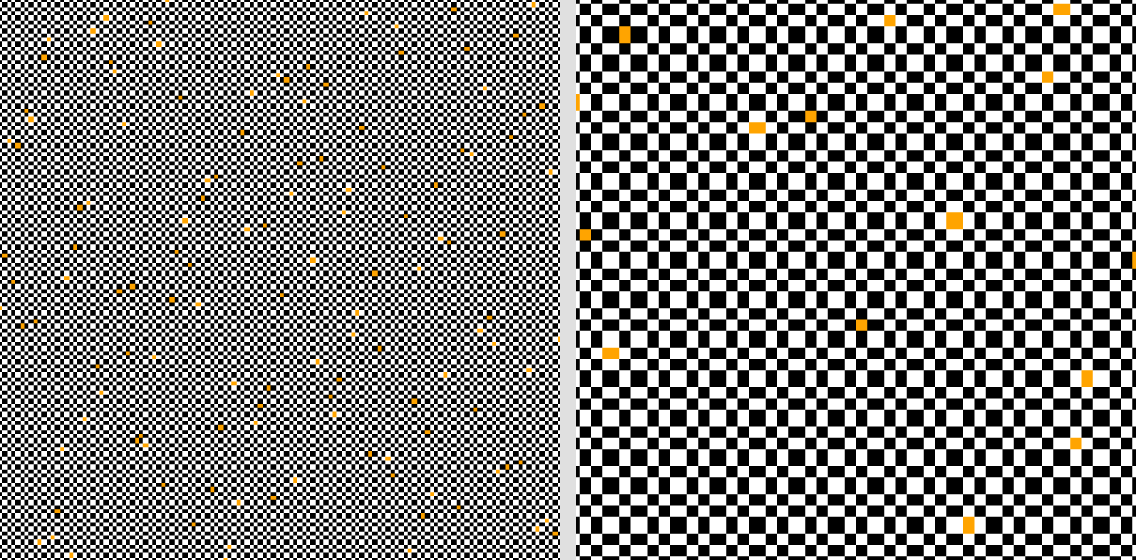
Left: the whole. Right: its middle third, enlarged.
Write a WebGL 2 fragment shader that draws this pattern.

```glsl
#version 300 es
precision highp float;
// Black and white 128 x 128 checkerboard with one orange square in every row and column.

uniform vec2 u_resolution;
out vec4 outColor;

const float CELLS = 128.0;
const float GRID_STEPS = 300.0;   // coarse steps that cell edges snap to
const float VISIBLE_STEPS = 298.0; // one step is trimmed off each side
const int SAMPLES = 4;

const vec3 BLACK = vec3(0.0);
const vec3 WHITE = vec3(1.0);
const vec3 ORANGE = vec3(1.0, 0.645, 0.0);

// Cell index at a canvas position; snapping makes cells 2 or 3 steps wide.
ivec2 cellAt(vec2 uv) {
    vec2 gridStep = floor(uv * VISIBLE_STEPS) + 1.0;
    return ivec2(floor((gridStep + 0.5) * CELLS / GRID_STEPS - 0.001));
}

// Integer hash that permutes 0..127, so no row is used twice.
int shuffledRow(int column) {
    int x = column;
    for (int i = 0; i < 4; i++) {
        x = (x * 45 + 29 + 18 * i) & 127;
        x ^= x >> 3;
    }
    return x;
}

vec3 boardColor(ivec2 cell) {
    if (cell.y == shuffledRow(cell.x)) return ORANGE;
    return ((cell.x + cell.y) & 1) == 0 ? BLACK : WHITE;
}

// Average a small grid of samples over one pixel for smooth edges.
vec3 smoothBoard(vec2 pixelCorner, vec2 resolution) {
    vec3 sum = vec3(0.0);
    for (int j = 0; j < SAMPLES; j++) {
        for (int i = 0; i < SAMPLES; i++) {
            vec2 offset = (vec2(i, j) + 0.5) / float(SAMPLES);
            vec2 uv = (pixelCorner + offset) / resolution;
            uv.y = 1.0 - uv.y; // rows count down from the top
            sum += boardColor(cellAt(uv));
        }
    }
    return sum / float(SAMPLES * SAMPLES);
}

void main() {
    vec2 pixelCorner = gl_FragCoord.xy - 0.5;
    outColor = vec4(smoothBoard(pixelCorner, u_resolution), 1.0);
}
```
